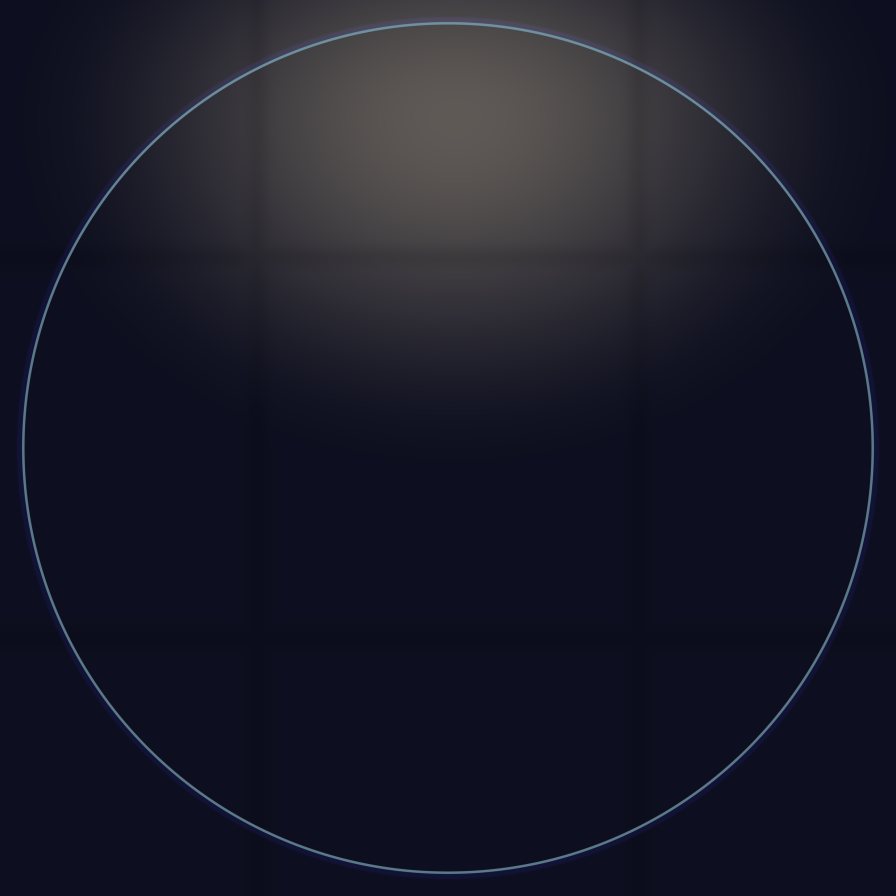
This background is drawn by a Shadertoy shader. Its source:

```glsl
// A thin pale ring on a night-blue field, lit by a warm oval glow near the top.
// The glow is a smooth elliptical falloff; the ring and its blue halo come from
// a circle distance, and four very faint dark bands cross the field.

const vec3 NIGHT = vec3(0.050, 0.055, 0.120);
const vec3 GLOW_WARM = vec3(0.370, 0.350, 0.335);
const vec3 RING_COLOR = vec3(0.390, 0.520, 0.575);
const vec3 HALO_TINT = vec3(0.018, 0.020, 0.090);

const vec2 GLOW_CENTER = vec2(0.008, 0.370);
const float GLOW_WIDTH = 0.51;
const float GLOW_BELOW = 0.405;
const float GLOW_ABOVE = 0.33;

const float RING_RADIUS = 0.474;
const float RING_HALF_WIDTH = 0.0014;
const float HALO_WIDTH = 0.0075;

const float BAND_OFFSET = 0.213;
const float BAND_WIDTH = 0.012;
const float BAND_DEPTH = 0.10;

// Smooth oval falloff, with separate reach above and below its centre.
float ovalGlow(vec2 p) {
    vec2 d = p - GLOW_CENTER;
    float reach = d.y > 0.0 ? GLOW_ABOVE : GLOW_BELOW;
    return 1.0 - smoothstep(0.0, 1.0, length(d / vec2(GLOW_WIDTH, reach)));
}

// Soft bands, mirrored about both axes.
float darkBands(vec2 p) {
    vec2 d = (abs(p) - BAND_OFFSET) / BAND_WIDTH;
    vec2 band = exp(-d * d);
    return max(band.x, band.y);
}

void mainImage(out vec4 fragColor, in vec2 fragCoord) {
    float side = min(iResolution.x, iResolution.y);
    vec2 p = (fragCoord - 0.5 * iResolution.xy) / side;
    float pixel = 1.0 / side;

    // Field and glow
    vec3 color = mix(NIGHT, GLOW_WARM, ovalGlow(p));
    color *= 1.0 - BAND_DEPTH * darkBands(p);

    // Blue halo just outside the ring
    float edge = length(p) - RING_RADIUS;
    float halo = smoothstep(-pixel, pixel, edge)
               * (1.0 - smoothstep(HALO_WIDTH - 2.0 * pixel, HALO_WIDTH + pixel, edge));
    color += HALO_TINT * halo;

    // Ring, slightly brighter towards the top
    float ring = 1.0 - smoothstep(-0.7 * pixel, 0.7 * pixel, abs(edge) - RING_HALF_WIDTH);
    vec3 ringColor = RING_COLOR * (1.0 + 0.15 * smoothstep(0.1, 0.48, p.y));
    color = mix(color, ringColor, 0.9 * ring);

    fragColor = vec4(color, 1.0);
}
```
